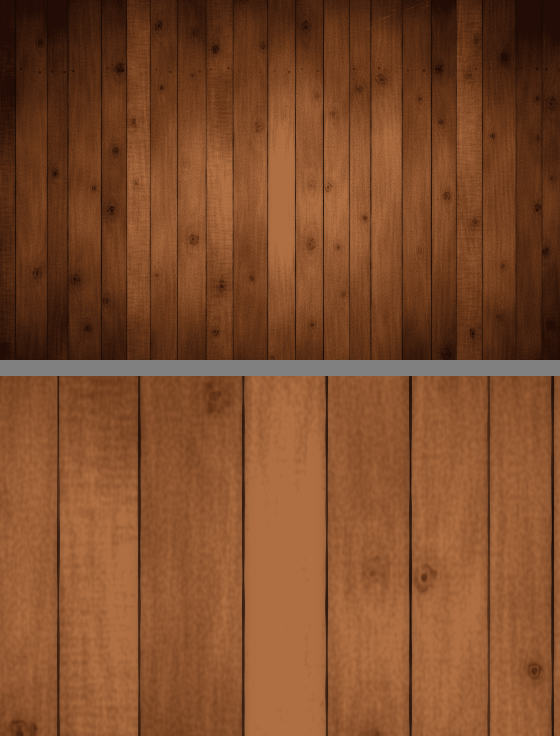
Top: the whole. Bottom: its middle third, enlarged.
Reproduce this texture procedurally as a Shadertoy shader.

```glsl
// A wall of 21 upright brown planks with uneven widths, lit in the middle and dark at the rim.
// Each plank gets its own tone, ring grain from warped gradient noise, scattered knots,
// saw marks and nail holes; thin uneven gaps, stains and faint scratches go on top.

const float PLANKS_ACROSS = 20.32;  // average planks per canvas width
const float PLANK_OFFSET = 0.418;   // hidden part of the leftmost plank
const float NAIL_HEIGHT = 0.805;
const vec3 DARK_WOOD = vec3(0.135, 0.048, 0.018);
const vec3 MID_WOOD = vec3(0.42, 0.222, 0.100);
const vec3 PALE_WOOD = vec3(0.69, 0.435, 0.26);
const vec3 GAP_COLOR = vec3(0.085, 0.028, 0.012);

float hash(vec2 p) {
    vec3 q = fract(p.xyx * vec3(0.1031, 0.1030, 0.0973));
    q += dot(q, q.yzx + 33.33);
    return fract((q.x + q.y) * q.z);
}

vec2 hash2(vec2 p) {
    return vec2(hash(p), hash(p + 47.3));
}

float cornerSlope(vec2 cell, vec2 offset) {
    float angle = 6.2832 * hash(cell);
    return dot(vec2(cos(angle), sin(angle)), offset);
}

// Gradient noise, about -0.7 to 0.7
float noise(vec2 p) {
    vec2 i = floor(p), f = p - i;
    vec2 u = f * f * f * (f * (f * 6.0 - 15.0) + 10.0);
    vec2 e = vec2(1.0, 0.0);
    float low = mix(cornerSlope(i, f), cornerSlope(i + e.xy, f - e.xy), u.x);
    float high = mix(cornerSlope(i + e.yx, f - e.yx), cornerSlope(i + e.xx, f - e.xx), u.x);
    return mix(low, high, u.y);
}

float fbm(vec2 p) {
    float sum = 0.0, gain = 1.0;
    for (int i = 0; i < 4; i++) {
        sum += gain * noise(p);
        p = p * 2.03 + 17.1;
        gain *= 0.5;
    }
    return sum;
}

// Left edge of a plank, in average plank widths
float plankEdge(float id) {
    return id + 0.32 * (hash(vec2(id, 5.0)) - 0.5);
}

float segmentDistance(vec2 p, vec2 a, vec2 b) {
    vec2 ab = b - a;
    return length(p - a - ab * clamp(dot(p - a, ab) / dot(ab, ab), 0.0, 1.0));
}

// Knots of one plank: x = bend of the grain phase, y = darkening
vec2 knots(vec2 p, float id, float left, float width) {
    const float ROWS = 5.0;
    vec2 result = vec2(0.0);
    float y = p.y * ROWS + hash(vec2(id, 83.0));
    for (int k = -1; k <= 1; k++) {
        vec2 cell = vec2(id, floor(y) + float(k));
        float pick = hash(cell + 91.0);
        if (pick < 0.4) continue;
        vec2 place = 0.14 + 0.72 * hash2(cell + 13.0);
        vec2 d = vec2(p.x - left - width * place.x, (y - cell.y - place.y) / ROWS);
        float size = hash(cell + 29.0);
        float radius = mix(0.004, 0.012, size * size);
        float r = length(d * vec2(1.0, 0.85)) / radius + 0.7 * noise(p * 110.0);
        float core = 1.0 - smoothstep(0.2, 0.7, r);
        float rim = exp(-9.0 * (r - 1.05) * (r - 1.05)) * (0.5 + 0.9 * noise(p * 70.0 + id));
        float halo = exp(-0.12 * r * r);
        vec2 flow = d * vec2(1.0, 0.4);
        result.x += 2.2 * exp(-dot(flow, flow) / (5.0 * radius * radius));
        result.y += pick * (0.34 * core + 0.36 * rim + 0.17 * halo);
    }
    return result;
}

// Tone change from rings, fibres and saw marks
float grain(vec2 p, float id, float bend) {
    vec2 seed = vec2(id * 7.31, id * 3.17);
    float warp = 4.0 * noise(p * vec2(11.0, 1.6) + seed) + 0.35 * noise(p * vec2(40.0, 9.0) + seed);
    float rings = sin(6.2832 * (p.x * 38.0 + warp + bend));
    float fibres = fbm(p * vec2(140.0, 10.0) + seed);
    float speckle = noise(p * vec2(260.0, 190.0) + seed);
    float sawn = smoothstep(0.55, 0.95, hash(vec2(id, 71.0)));
    float marks = noise(vec2(p.x * 30.0, p.y * 165.0) + seed) * (0.3 + sawn);
    return 0.026 * rings + 0.08 * fibres + 0.11 * speckle + 0.085 * marks;
}

void mainImage(out vec4 fragColor, in vec2 fragCoord) {
    vec2 uv = fragCoord / iResolution.xy;
    vec2 p = fragCoord / iResolution.y;
    float pixel = 1.0 / iResolution.y;

    // Which plank, and where its sides are
    float scale = PLANKS_ACROSS * iResolution.y / iResolution.x;
    float along = p.x * scale + PLANK_OFFSET;
    float id = floor(along);
    id += step(plankEdge(id + 1.0), along) - step(along, plankEdge(id));
    float left = (plankEdge(id) - PLANK_OFFSET) / scale;
    float right = (plankEdge(id + 1.0) - PLANK_OFFSET) / scale;
    float side = min(p.x - left, right - p.x);
    float edgeId = id + step(right - p.x, p.x - left);

    // Light falloff, plank tone, stains, grain and knots
    float rim = length((uv - vec2(0.51, 0.45)) * vec2(1.0, 1.08));
    float tone = 1.02 - 1.48 * pow(rim, 1.25);
    tone += 0.24 * (hash(vec2(id, 23.0)) - 0.5);
    tone += 0.21 * fbm(p * vec2(6.0, 3.5) + id * 5.7);
    vec2 knot = knots(p, id, left, right - left);
    tone += grain(p, id, knot.x) * (0.65 + 0.5 * clamp(tone, 0.0, 1.0)) - knot.y;

    // Nail holes, up to two per plank, some nearly hidden
    float center = 0.5 * (left + right);
    vec2 nailId = vec2(id, 61.0 + step(center, p.x));
    float nailX = abs(p.x - center) - (0.24 + 0.1 * hash(nailId)) * (right - left);
    float nailY = p.y - NAIL_HEIGHT - 0.012 * (hash(nailId + 9.0) - 0.5);
    float nail = 1.0 - smoothstep(0.001, 0.002 + pixel, length(vec2(nailX, nailY)));
    tone -= 0.34 * hash(nailId + 31.0) * nail;

    // Faint broken scratches
    for (int i = 0; i < 3; i++) {
        vec2 start = vec2(0.97 + 0.06 * float(i), 0.90 + 0.035 * float(i));
        float d = segmentDistance(p, start, start + vec2(0.22, 0.085));
        float worn = smoothstep(-0.1, 0.4, noise(p * 30.0 + float(i) * 9.0));
        tone += 0.14 * worn * (1.0 - smoothstep(0.0, 0.001 + pixel, d));
    }

    // Colour, then gaps of uneven depth with a soft shaded edge
    tone = clamp(tone, 0.0, 1.0);
    vec3 color = mix(DARK_WOOD, MID_WOOD, min(tone * 2.0, 1.0));
    color = mix(color, PALE_WOOD, max(tone * 2.0 - 1.0, 0.0));
    float depth = mix(0.5, 0.95, hash(vec2(edgeId, 37.0)));
    depth *= 0.9 + 0.35 * noise(vec2(edgeId * 3.7, p.y * 14.0));
    color *= 1.0 - 0.25 * depth * exp(-side / 0.003);
    float gapWidth = 0.0011 + 0.0007 * noise(vec2(edgeId * 5.3, p.y * 30.0));
    float gap = 1.0 - smoothstep(gapWidth - 0.5 * pixel, gapWidth + 0.5 * pixel, side);
    color = mix(color, GAP_COLOR, clamp(depth, 0.0, 1.0) * gap);
    fragColor = vec4(color, 1.0);
}
```
